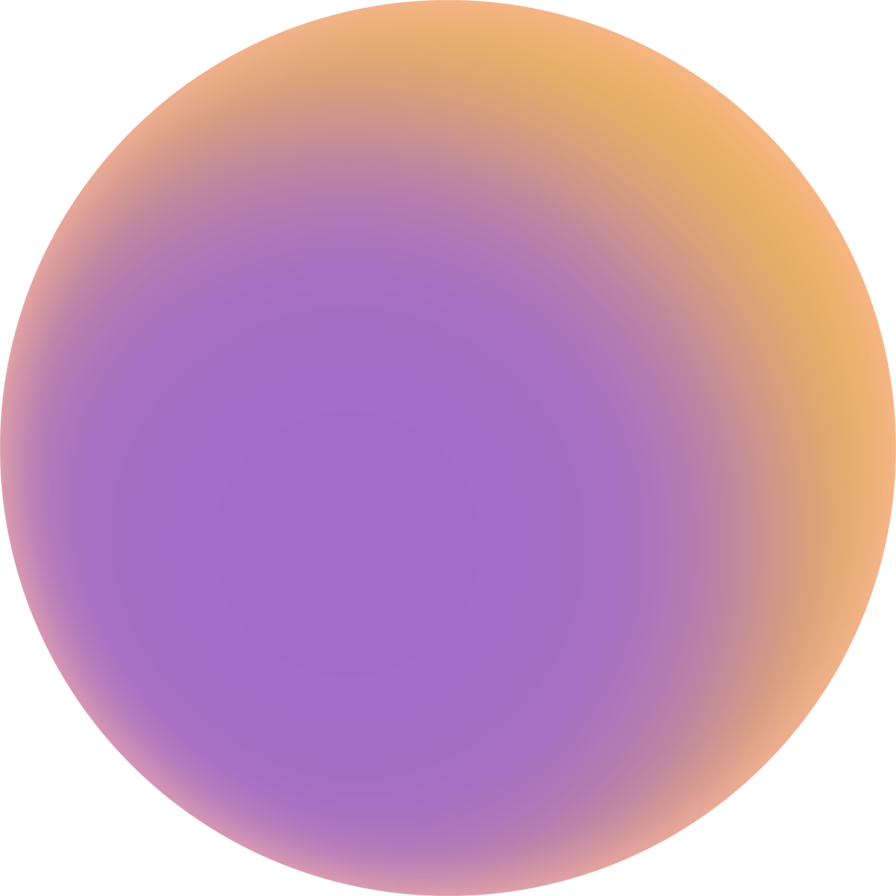
This background is drawn by a three.js fragment shader. Its source:

```glsl
// A violet disc on white, shaded amber toward the upper right with a pink rim.
// Both shades are inset shadows: circle distances passed through a Gaussian
// edge profile, layered over the flat disc colour.

varying vec2 vUv;

// Colours
const vec3 PAPER  = vec3(1.0);
const vec3 VIOLET = vec3(0.641, 0.427, 0.780);
const vec3 AMBER  = vec3(0.935, 0.712, 0.355);
const vec3 PINK   = vec3(1.0, 0.720, 0.680);

// Disc, in canvas units
const vec2  DISC_CENTRE = vec2(0.5);
const float DISC_RADIUS = 0.5;
const float EDGE_SOFTNESS = 0.001;

// Amber shadow: shifted away from its bright side, with a wide blur
const vec2  AMBER_CENTRE = vec2(0.388, 0.393);
const float AMBER_RADIUS = 0.462;
const float AMBER_BLUR   = 0.098;

// Pink rim: follows the disc outline with a narrow blur
const float RIM_BLUR = 0.036;

// Signed distance to a circle, negative inside
float circleDistance(vec2 p, vec2 centre, float radius) {
  return length(p - centre) - radius;
}

// Smooth approximation of an edge blurred by a Gaussian of width sigma
float blurredEdge(float distanceToEdge, float sigma) {
  float x = distanceToEdge / sigma;
  return 1.0 / (1.0 + exp(-x * (1.5976 + 0.0706 * x * x)));
}

void main() {
  float disc = circleDistance(vUv, DISC_CENTRE, DISC_RADIUS);
  float inner = circleDistance(vUv, AMBER_CENTRE, AMBER_RADIUS);

  // Layer the two inset shadows over the violet body
  vec3 body = mix(VIOLET, AMBER, blurredEdge(inner, AMBER_BLUR));
  body = mix(body, PINK, blurredEdge(min(disc, 0.0), RIM_BLUR));

  // Cut the disc out of the paper
  float outside = smoothstep(-EDGE_SOFTNESS, EDGE_SOFTNESS, disc);
  gl_FragColor = vec4(mix(body, PAPER, outside), 1.0);
}
```
